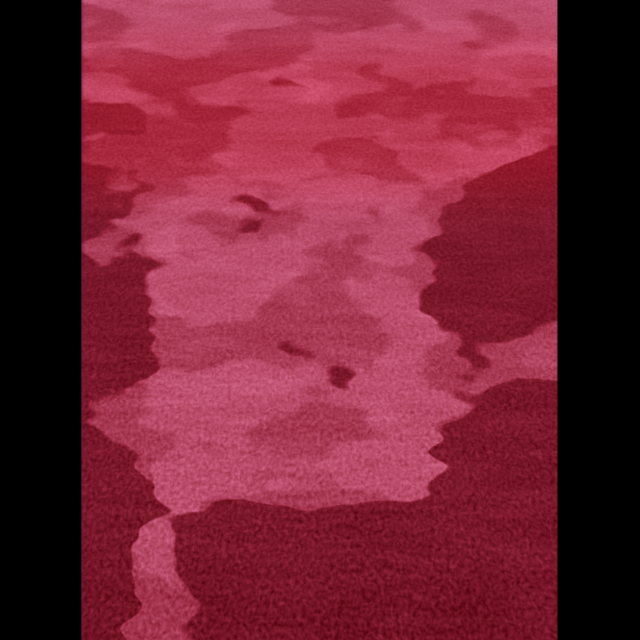
Give the GLSL for this texture, as a WebGL 1 fragment shader.

```glsl
precision highp float;

uniform vec2 u_resolution;

const vec3 DEEP_CRIMSON = vec3(0.36, 0.02, 0.075);
const vec3 ROSE_RED = vec3(0.60, 0.16, 0.25);
const vec3 DUSTY_PINK = vec3(0.80, 0.375, 0.51);
const float RUG_LEFT = 0.127;
const float RUG_RIGHT = 0.871;

vec2 hashGradient(vec2 cell) {
  vec2 h = vec2(dot(cell, vec2(127.1, 311.7)), dot(cell, vec2(269.5, 183.3)));
  return 2.0 * fract(sin(h) * 43758.55) - 1.0;
}

float gradientNoise(vec2 p) {
  vec2 i = floor(p);
  vec2 f = p - i;
  vec2 w = f * f * f * (f * (f * 6.0 - 15.0) + 10.0);
  vec2 e = vec2(1.0, 0.0);
  float low = mix(dot(hashGradient(i), f),
                  dot(hashGradient(i + e.xy), f - e.xy), w.x);
  float high = mix(dot(hashGradient(i + e.yx), f - e.yx),
                   dot(hashGradient(i + e.xx), f - e.xx), w.x);
  return mix(low, high, w.y);
}

float fbm(vec2 p) {
  float sum = 0.0;
  float amplitude = 1.0;
  for (int octave = 0; octave < 4; octave++) {
    sum += amplitude * gradientNoise(p);
    p = p * 2.03 + 17.3;
    amplitude *= 0.42;
  }
  return sum;
}

float band(float low, float high, float blur, float x) {
  return smoothstep(low - blur, low + blur, x)
       * (1.0 - smoothstep(high - blur, high + blur, x));
}

// Soft-edged stain; a larger bias covers more ground
float stain(vec2 p, vec2 scale, float seed, float bias, float softness) {
  return smoothstep(-softness, softness, fbm(p * scale + seed) + bias);
}

// Where the deep colour gathers: both sides and the near edge
float darkBias(vec2 p) {
  float left = (1.0 - smoothstep(0.20, 0.28, p.x)) * band(0.17, 0.84, 0.04, p.y);
  float right = smoothstep(0.62, 0.74, p.x) * band(0.10, 0.75, 0.04, p.y);
  float front = (1.0 - smoothstep(0.17, 0.25, p.y)) * smoothstep(0.24, 0.36, p.x);
  float corner = (1.0 - smoothstep(0.17, 0.24, p.x)) * (1.0 - smoothstep(0.15, 0.21, p.y));
  return -0.43 + 0.58 * left + 0.62 * right + 0.95 * front + 0.9 * corner;
}

// Twisted pile tufts: coarse and fine yarn noise
float pileGrain(vec2 p) {
  vec2 bend = vec2(gradientNoise(p * 35.0), gradientNoise(p * 35.0 + 41.0));
  vec2 q = p + 0.006 * bend;
  return gradientNoise(q * vec2(135.0, 110.0))
       + 0.6 * gradientNoise(q * vec2(215.0, 180.0) + 9.0);
}

vec3 rugColor(float tone) {
  vec3 lower = mix(DEEP_CRIMSON, ROSE_RED, clamp(tone * 2.0, 0.0, 1.0));
  return mix(lower, DUSTY_PINK, clamp(tone * 2.0 - 1.0, 0.0, 1.15));
}

void main() {
  vec2 uv = gl_FragCoord.xy / u_resolution;

  // Floor perspective: features shrink and flatten toward the top
  vec2 floorPos = vec2((uv.x - 0.5) * (1.0 + 0.45 * uv.y),
                       uv.y * (1.0 + 0.55 * uv.y));

  // Tuft rows shift sideways, giving stains ragged, level edges
  float rowShift = 0.045 * gradientNoise(vec2(floorPos.x * 3.0, floorPos.y * 24.0));
  vec2 woven = floorPos + vec2(rowShift, 0.012 * fbm(floorPos * 14.0));
  vec2 layoutPos = uv + vec2(rowShift, 0.0);

  // Layered stains over the pale ground
  float far = smoothstep(0.55, 0.95, uv.y);
  float bias = darkBias(layoutPos);
  float midStain = stain(woven, vec2(4.2, 6.5), 3.7, bias * 0.6 + 0.20, 0.07);
  float deepStain = stain(woven, vec2(4.6, 5.6), 21.4, bias, 0.05);
  float paleStain = stain(woven, vec2(7.0, 12.0), 52.8, -0.22, 0.08);
  float redStain = stain(woven, vec2(3.0, 5.0), 74.1, 0.12, 0.10)
                 * band(0.74, 0.91, 0.05, uv.y);

  float tone = 0.83 - 0.18 * midStain - 0.12 * redStain;
  tone = mix(tone, mix(0.25, 0.46, far), deepStain);
  tone += 0.08 * paleStain * (1.0 - 0.6 * deepStain);

  // Level creases, broad shading and grain
  float crease = gradientNoise(vec2(woven.x * 7.0, woven.y * 48.0));
  tone += 0.10 * crease + 0.07 * fbm(woven * vec2(6.0, 11.0) + 8.0);
  tone -= 0.06 * (1.0 - smoothstep(0.0, 0.25, uv.y));
  tone += mix(0.34, 0.13, smoothstep(0.0, 0.95, uv.y)) * pileGrain(floorPos);

  vec3 color = rugColor(tone);
  color += vec3(0.04, -0.025, -0.035) * band(0.70, 0.93, 0.06, uv.y);

  // Black margins with a faint violet fringe
  float fringe = 1.0 - smoothstep(0.0, 0.006, uv.x - RUG_LEFT);
  color = mix(color, vec3(0.38, 0.10, 0.34), 0.45 * fringe);
  color *= band(RUG_LEFT, RUG_RIGHT, 0.0018, uv.x);

  gl_FragColor = vec4(clamp(color, 0.0, 1.0), 1.0);
}
```
